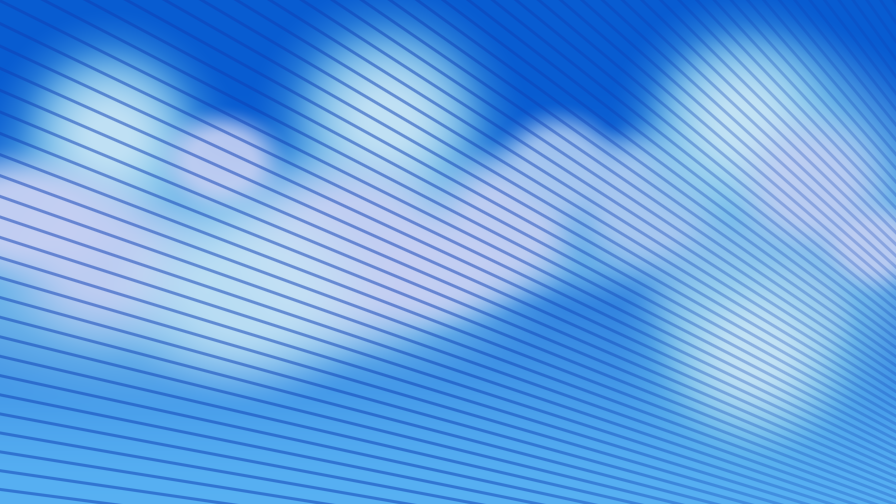
A Shadertoy shader for this background:

```glsl
// Soft lavender and cyan clouds on a blue sky, crossed by a fan of fine lines.

const vec3 SKY_TOP = vec3(0.03, 0.36, 0.82);
const vec3 SKY_MID = vec3(0.21, 0.53, 0.88);
const vec3 SKY_LOW = vec3(0.34, 0.69, 0.95);
const vec3 HAZE = vec3(0.46, 0.73, 0.92);
const vec3 AQUA = vec3(0.42, 0.75, 0.91);
const vec3 ICE = vec3(0.77, 0.89, 0.96);
const vec3 LAVENDER = vec3(0.77, 0.81, 0.95);
const vec3 PERIWINKLE = vec3(0.66, 0.78, 0.94);
const vec3 LINE = vec3(0.06, 0.25, 0.71);

vec3 sky(float height) {
    vec3 lower = mix(SKY_LOW, SKY_MID, smoothstep(0.0, 0.42, height));
    return mix(lower, SKY_TOP, smoothstep(0.3, 0.85, height));
}

// Blurred ellipse; softness is the half width of its edge
vec3 puff(vec3 base, vec2 p, vec2 center, vec2 radius, float softness, vec3 tint, float strength) {
    float d = length((p - center) / radius);
    return mix(base, tint, strength * (1.0 - smoothstep(1.0 - softness, 1.0 + softness, d)));
}

// Pale core inside a wide aqua halo
vec3 glow(vec3 base, vec2 p, vec2 center, float radius) {
    base = puff(base, p, center, vec2(radius * 1.15), 0.5, AQUA, 0.75);
    return puff(base, p, center, vec2(radius * 0.75), 0.75, ICE, 0.95);
}

// Rays of equal angular spacing around a hub
float fanLines(vec2 p, vec2 hub, float spacing, float width, float pixel) {
    vec2 toHub = hub - p;
    float phase = atan(-toHub.y, toHub.x) / spacing;
    float offset = abs(fract(phase) - 0.5) * spacing * length(toHub);
    return 1.0 - smoothstep(width - pixel, width + pixel, offset);
}

void mainImage(out vec4 fragColor, in vec2 fragCoord) {
    vec2 p = fragCoord / iResolution.y;
    p.x *= 1.7778 * iResolution.y / iResolution.x;
    vec3 color = sky(p.y);

    // Wide haze beneath the clouds
    color = puff(color, p, vec2(0.30, 0.48), vec2(0.50, 0.22), 0.42, HAZE, 0.9);
    color = puff(color, p, vec2(0.72, 0.48), vec2(0.32, 0.19), 0.40, HAZE, 0.9);
    color = puff(color, p, vec2(1.13, 0.57), vec2(0.27, 0.14), 0.35, HAZE, 0.8);
    color = puff(color, p, vec2(1.56, 0.56), vec2(0.28, 0.30), 0.38, HAZE, 0.95);

    // Left bank
    color = glow(color, p, vec2(0.22, 0.73), 0.15);
    color = puff(color, p, vec2(0.05, 0.57), vec2(0.17, 0.10), 0.50, LAVENDER, 0.95);
    color = puff(color, p, vec2(0.21, 0.48), vec2(0.15, 0.13), 0.60, LAVENDER, 0.9);
    color = puff(color, p, vec2(0.44, 0.68), vec2(0.10, 0.08), 0.45, LAVENDER, 0.9);

    // Central bank
    color = glow(color, p, vec2(0.77, 0.76), 0.165);
    color = puff(color, p, vec2(0.70, 0.50), vec2(0.20, 0.16), 0.45, LAVENDER, 0.95);
    color = puff(color, p, vec2(0.86, 0.46), vec2(0.14, 0.09), 0.50, LAVENDER, 0.9);
    color = puff(color, p, vec2(0.49, 0.42), vec2(0.19, 0.15), 0.60, ICE, 0.85);
    color = puff(color, p, vec2(1.00, 0.55), vec2(0.12, 0.12), 0.50, LAVENDER, 0.9);
    color = puff(color, p, vec2(1.11, 0.67), vec2(0.10, 0.09), 0.45, PERIWINKLE, 0.9);
    color = puff(color, p, vec2(1.29, 0.60), vec2(0.13, 0.12), 0.45, PERIWINKLE, 0.95);

    // Right bank
    color = glow(color, p, vec2(1.475, 0.755), 0.16);
    color = puff(color, p, vec2(1.61, 0.63), vec2(0.12, 0.12), 0.55, LAVENDER, 0.85);
    color = puff(color, p, vec2(1.73, 0.51), vec2(0.085, 0.07), 0.50, LAVENDER, 0.85);
    color = puff(color, p, vec2(1.46, 0.41), vec2(0.13, 0.12), 0.55, PERIWINKLE, 0.8);
    color = puff(color, p, vec2(1.58, 0.38), vec2(0.09, 0.09), 0.50, LAVENDER, 0.8);
    color = glow(color, p, vec2(1.50, 0.30), 0.17);

    // Converging lines, fainter toward the right
    float lines = fanLines(p, vec2(2.646, -0.32), 0.0138, 0.003, 0.75 / iResolution.y);
    color = mix(color, LINE, lines * mix(0.52, 0.28, smoothstep(0.8, 1.7, p.x)));

    fragColor = vec4(color, 1.0);
}
```
